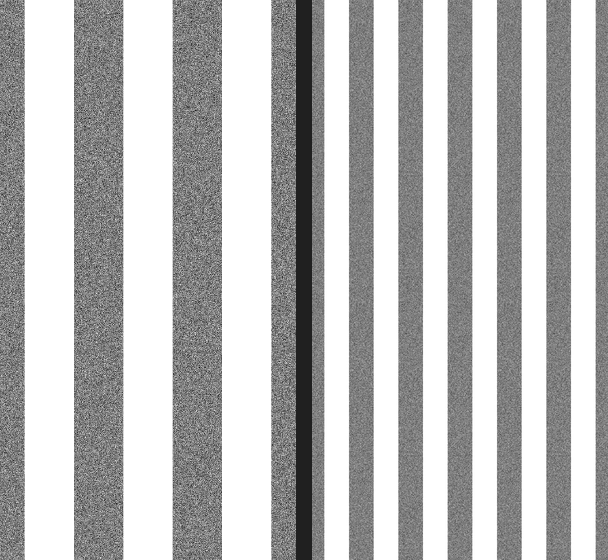
Left, the tile; right, the same tile 2 across and 2 down.
This pattern is drawn by a WebGL 2 fragment shader. Its source:

```glsl
#version 300 es
precision highp float;
// Three vertical grey stripes with fine monochrome grain on white, tiling seamlessly.

uniform vec2 u_resolution;
out vec4 fragColor;

const float STRIPE_COUNT = 3.0;             // repeats across the canvas
const float WHITE_SHARE = 0.5;              // white part of each repeat
const vec3 WHITE = vec3(1.0);
const float GREY_LEVEL = 0.494;             // mean tone of the stripes
const float GRAIN_CONTRAST = 0.92;          // tonal range of a single grain
const vec2 GRAIN_GRID = vec2(810.0, 1536.0); // whole grains across and up
const int SUBSAMPLES = 3;                   // grain samples per pixel side

// Integer hash of a grid cell, from 0 to 1
float hash(uvec2 cell) {
    uint h = cell.x * 1597334677u ^ cell.y * 3812015801u;
    h = (h ^ (h >> 16)) * 2146121005u;
    h = (h ^ (h >> 15)) * 2221713035u;
    h ^= h >> 16;
    return float(h >> 8) / 16777216.0;
}

// Cellular grain that wraps at the canvas edges
float grain(vec2 uv) {
    vec2 cell = mod(floor(uv * GRAIN_GRID), GRAIN_GRID);
    return hash(uvec2(cell)) - 0.5;
}

// Grain averaged over the area of one pixel
float filteredGrain(vec2 uv, vec2 pixel) {
    float sum = 0.0;
    for (int y = 0; y < SUBSAMPLES; y++) {
        for (int x = 0; x < SUBSAMPLES; x++) {
            vec2 offset = (vec2(x, y) + 0.5) / float(SUBSAMPLES) - 0.5;
            sum += grain(uv + offset * pixel);
        }
    }
    return sum / float(SUBSAMPLES * SUBSAMPLES);
}

// Smooth coverage of the white band centred in each repeat
float whiteBand(float x, float pixelWidth) {
    float fromCentre = abs(fract(x * STRIPE_COUNT) - 0.5);
    float inside = (0.5 * WHITE_SHARE - fromCentre) / STRIPE_COUNT;
    return clamp(inside / pixelWidth + 0.5, 0.0, 1.0);
}

void main() {
    vec2 pixel = 1.0 / u_resolution;
    vec2 uv = gl_FragCoord.xy * pixel;

    vec3 grainyGrey = vec3(GREY_LEVEL + GRAIN_CONTRAST * filteredGrain(uv, pixel));
    vec3 colour = mix(grainyGrey, WHITE, whiteBand(uv.x, pixel.x));
    fragColor = vec4(colour, 1.0);
}
```
